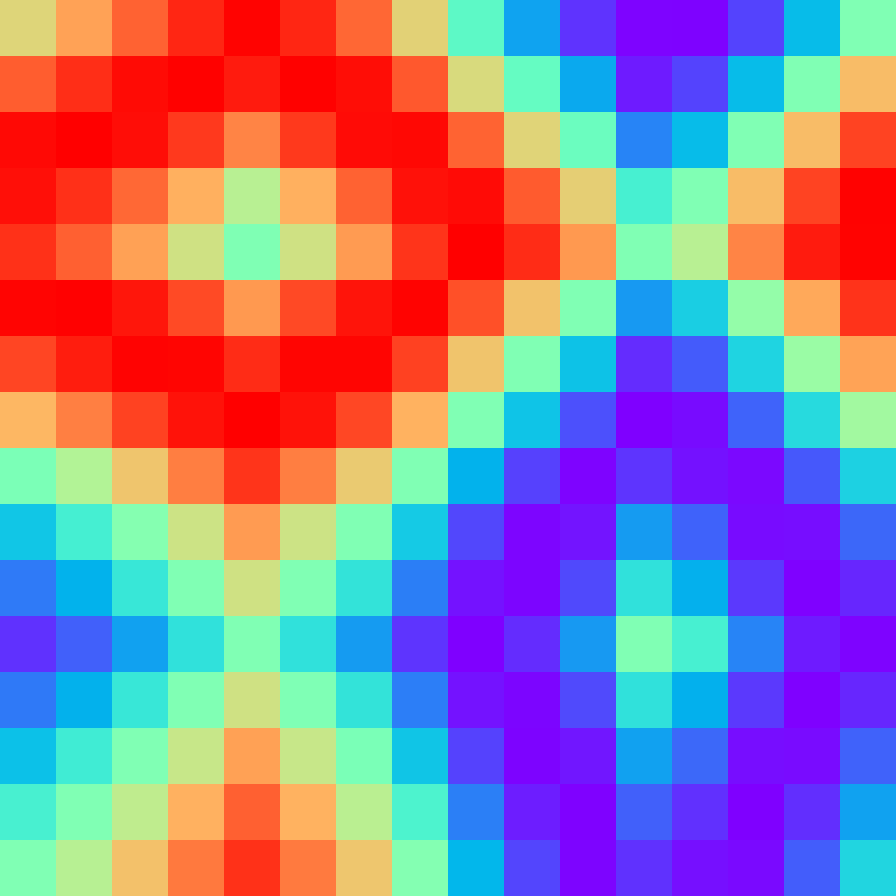
Give the GLSL for this background, as a WebGL 2 fragment shader.

```glsl
#version 300 es
precision highp float;
// A mosaic of flat square tiles in rainbow colours, with diamond-shaped rings.
// Each tile takes the sine of the difference between one phase profile read
// along x and the same profile read along y, then maps it to a spectrum.

uniform vec2 u_resolution;
out vec4 outColor;

const float PI = 3.14159265;
const float TILES = 16.0;        // tiles along each side
const float VALLEY = 4.0;        // tile where the phase is zero
const float RIDGE = 11.0;        // tile where the phase reaches PI
const float LEFT_SLOPE = 0.334;  // rise to the left of the valley
const float LEFT_BEND = 0.0165;
const float FALL_START = 3.41;   // line descending to the right of the ridge
const float FALL_SLOPE = 0.49;
const vec4 RIPPLE = vec4(-0.285, -0.019, -0.034, 0.043); // harmonics of the climb

// Phase along one axis: valley, rippled climb, ridge, straight descent
float phaseProfile(float tile) {
    if (tile < VALLEY) {
        float d = VALLEY - tile;
        return d * (LEFT_SLOPE - LEFT_BEND * d);
    }
    if (tile > RIDGE) {
        return min(PI, FALL_START - FALL_SLOPE * (tile - RIDGE));
    }
    float climb = PI * (tile - VALLEY) / (RIDGE - VALLEY);
    return climb + dot(RIPPLE, sin(climb * vec4(1.0, 2.0, 3.0, 4.0)));
}

// Spectrum from violet (0) through mint (0.5) to red (1)
vec3 rainbow(float t) {
    return clamp(vec3(abs(2.0 * t - 0.5), sin(PI * t), cos(0.5 * PI * t)), 0.0, 1.0);
}

vec3 tileColor(vec2 tile) {
    tile = clamp(tile, 0.0, TILES - 1.0);
    float wave = sin(phaseProfile(tile.y) - phaseProfile(tile.x));
    return rainbow(0.5 + 0.5 * wave);
}

void main() {
    vec2 grid = gl_FragCoord.xy / u_resolution * TILES;
    vec2 pixel = TILES / u_resolution;

    // Blend neighbouring tiles over one pixel at their shared edges
    vec2 tile = floor(grid - 0.5);
    vec2 blend = clamp((grid - tile - 1.0) / pixel + 0.5, 0.0, 1.0);
    vec3 lower = mix(tileColor(tile), tileColor(tile + vec2(1.0, 0.0)), blend.x);
    vec3 upper = mix(tileColor(tile + vec2(0.0, 1.0)), tileColor(tile + 1.0), blend.x);
    outColor = vec4(mix(lower, upper, blend.y), 1.0);
}
```
